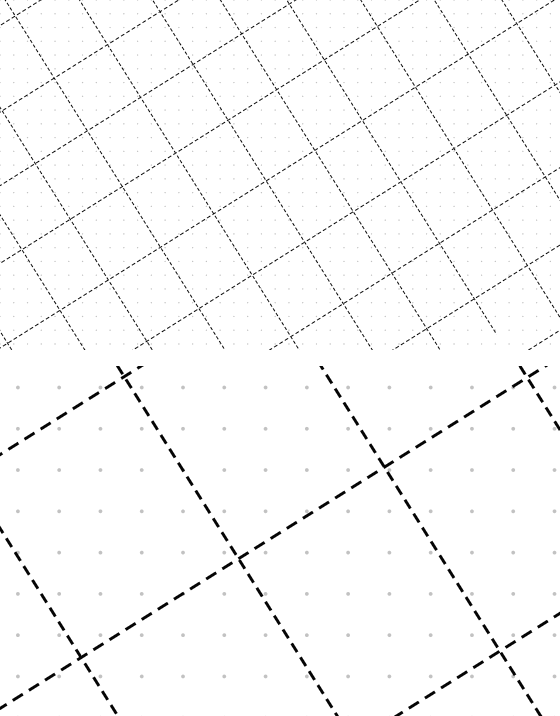
Top, the full canvas; bottom, a detail of the centre.
A Shadertoy shader for this pattern:

```glsl
// A tilted grid of thin dashed lines over an upright lattice of faint dots on white.
// Two perpendicular line families are looped at a mean pitch plus a small drift per line;
// a hash shifts the dashes of each line, and the dots repeat with fract.

const float DESIGN_HEIGHT = 480.0;   // design units down the canvas
const float TILT = 0.5606;           // radians
const float LINE_WIDTH = 1.35;
const float DOT_PITCH = 18.87;
const float DOT_RADIUS = 0.85;

const vec3 PAPER = vec3(1.0);
const vec3 INK = vec3(0.02);
const vec3 DOT_GRAY = vec3(0.76);

// Uneven spacing: offset of each line from its evenly pitched place
const int STEEP_COUNT = 11;
const float STEEP_START = -241.5;
const float STEEP_PITCH = 82.45;
const float STEEP_DRIFT[STEEP_COUNT] = float[STEEP_COUNT](
    0.0, 2.4, -1.7, 0.2, 4.0, 6.5, 2.8, -2.6, 0.9, 3.9, 0.0);

const int SHALLOW_COUNT = 9;
const float SHALLOW_START = 29.7;
const float SHALLOW_PITCH = 95.28;
const float SHALLOW_DRIFT[SHALLOW_COUNT] = float[SHALLOW_COUNT](
    0.0, 5.3, -4.6, -9.6, -6.6, -2.6, 1.7, -3.7, 0.0);

// One steep line stops short of the lower edge
const int SHORT_LINE = 7;
const float SHORT_LINE_END = 750.0;

float hash(float n) {
    n = fract(n * 0.1031);
    n *= n + 33.33;
    n *= n + n;
    return fract(n);
}

// Soft coverage of a shape from its signed distance
float cover(float signedDistance, float pixel) {
    return clamp(0.5 - signedDistance / pixel, 0.0, 1.0);
}

// Dashed line: dash.x is the dash length, dash.y the full period
float dashedLine(float across, float along, vec2 dash, float phase, float pixel) {
    float fromDashCentre = abs(fract(along / dash.y + phase) - 0.5) * dash.y;
    return cover(abs(across) - 0.5 * LINE_WIDTH, pixel)
         * cover(fromDashCentre - 0.5 * dash.x, pixel);
}

// Lines running down to the right; q is (across, along)
float steepLines(vec2 q, vec2 dash, float pixel) {
    float ink = 0.0;
    for (int i = 0; i < STEEP_COUNT; i++) {
        float k = float(i);
        float place = STEEP_START + k * STEEP_PITCH + STEEP_DRIFT[i];
        float line = dashedLine(q.x - place, q.y, dash, hash(k + 3.0), pixel);
        if (i == SHORT_LINE) line *= cover(q.y - SHORT_LINE_END, pixel);
        ink = max(ink, line);
    }
    return ink;
}

// Lines running up to the right; q is (along, across)
float shallowLines(vec2 q, vec2 dash, float pixel) {
    float ink = 0.0;
    for (int i = 0; i < SHALLOW_COUNT; i++) {
        float k = float(i);
        float place = SHALLOW_START + k * SHALLOW_PITCH + SHALLOW_DRIFT[i];
        ink = max(ink, dashedLine(q.y - place, q.x, dash, hash(k + 41.0), pixel));
    }
    return ink;
}

float dotLattice(vec2 p, float pitch, float radius, float pixel) {
    vec2 cell = (fract(p / pitch + 0.5) - 0.5) * pitch;
    return cover(length(cell) - radius, pixel);
}

void mainImage(out vec4 fragColor, in vec2 fragCoord) {
    // Design coordinates from the top left corner
    float pixel = DESIGN_HEIGHT / iResolution.y;
    vec2 p = vec2(fragCoord.x, iResolution.y - fragCoord.y) * pixel;

    // Turn into the frame of the grid
    float c = cos(TILT), s = sin(TILT);
    vec2 q = vec2(c * p.x - s * p.y, s * p.x + c * p.y);

    float ink = max(steepLines(q, vec2(4.7, 7.5), pixel),
                    shallowLines(q, vec2(5.4, 8.7), pixel));

    vec3 color = mix(PAPER, DOT_GRAY, dotLattice(p, DOT_PITCH, DOT_RADIUS, pixel));
    color = mix(color, INK, ink);
    fragColor = vec4(color, 1.0);
}
```
